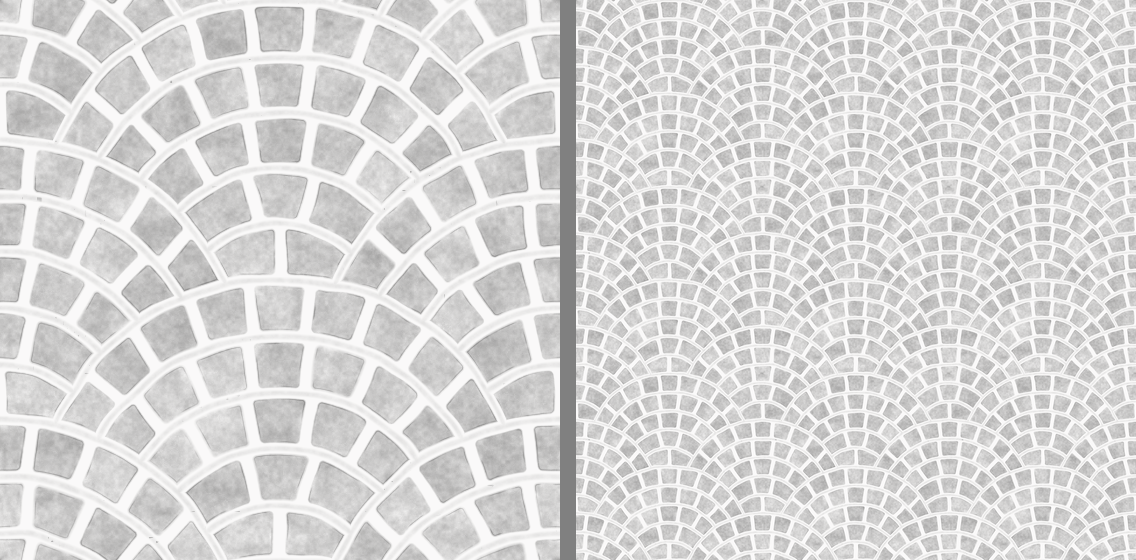
Left, the tile; right, the same tile 3 across and 3 down.
Write a three.js fragment shader that draws this texture map.

```glsl
// Pale cobblestone paving laid in overlapping fans, with white mortar joints.
// Discs of radius 0.5 overlap like fish scales; each fan is cut into five
// arched courses, and each course into stones by joints at equal angles.
varying vec2 vUv;

float hash(vec2 p) {
  vec3 q = fract(p.xyx * 0.1031);
  q += dot(q, q.yzx + 33.33);
  return fract((q.x + q.y) * q.z);
}

// Value noise with n cells across the canvas, wrapping at the edges
float noise(vec2 uv, vec2 n) {
  vec2 i = floor(uv * n), f = fract(uv * n);
  f = f * f * (3.0 - 2.0 * f);
  vec2 a = mod(i, n), b = mod(i + 1.0, n);
  return mix(mix(hash(a), hash(vec2(b.x, a.y)), f.x),
             mix(hash(vec2(a.x, b.y)), hash(b), f.x), f.y);
}

float fbm(vec2 uv, float n) {
  float sum = 0.0, amp = 0.5;
  for (int i = 0; i < 4; i++) {
    sum += amp * noise(uv, vec2(n));
    n *= 2.0;
    amp *= 0.55;
  }
  return sum / 1.01;
}

// Radius of an arch, pulled in slightly towards its feet
float archRadius(vec2 p) {
  return length(p) + 1.2 * p.x * p.x * p.x * p.x;
}

void main() {
  // Hand-laid wobble
  vec2 p = vUv + 0.007 * (vec2(noise(vUv, vec2(17.0)), noise(vUv, vec2(19.0))) - 0.5);

  // Owning fan: the lowest disc that covers the point
  vec2 c = vec2(0.0);
  float edge = 1.0, fan = 0.0;
  bool found = false;
  for (int j = -2; j <= 1; j++) {
    if (!found) {
      fan = floor(p.y * 4.0) + float(j);
      c = vec2(fract(p.x - 0.5 * mod(fan + 1.0, 2.0) + 0.5) - 0.5, p.y - 0.25 * fan);
      float outside = archRadius(c) - 0.5;
      found = outside < 0.0 || j == 1;
      if (!found) edge = min(edge, outside);
    }
  }

  // Course within the fan; inner arches are flatter, with sunken centres
  float course = 0.0;
  for (int k = 0; k < 5; k++) {
    float n = float(k), drop = 0.006 * n * n;
    float inside = 0.5 - 0.1 * n + drop - archRadius(c + vec2(0.0, drop));
    edge = min(edge, abs(inside));
    if (inside > 0.0) course = n;
  }

  // Stone within the course: 9, 7, 5, 3 and 2 stones
  float sink = 0.006 * course * course;
  vec2 q = c + vec2(0.0, sink);
  float count = max(9.0 - 2.0 * course, 2.0);
  float stepAngle = 0.102 / (0.45 - 0.1 * course + sink);
  float u = atan(q.x, q.y) / stepAngle + 0.5 * count;
  float joint = clamp(floor(u + 0.5), 1.0, count - 1.0);
  float side = abs(u - joint) * stepAngle * length(q);
  float stone = clamp(floor(u), 0.0, count - 1.0);
  vec2 id = vec2(stone + 11.0 * course, 7.0 * mod(fan, 4.0) + 3.0);
  float tone = hash(id), wear = hash(id + 41.0);

  // Distance from the joints, with rounded corners
  float d = 0.018 - length(max(0.018 - vec2(edge, side), 0.0));
  d += 0.0016 * (fbm(vUv, 48.0) - 0.5) - 0.0012 * (wear - 0.5);

  // Stone face: mottling, grain and faint pale scratches
  float mottle = fbm(vUv, 24.0);
  float grain = fbm(vUv.yx, 120.0);
  float scratch = 1.0 - smoothstep(0.0, 0.025, abs(fbm(vUv, 37.0) - 0.5));
  float face = 0.755 + 0.07 * (tone - 0.5) + 0.2 * (mottle - 0.5) + 0.16 * (grain - 0.5);
  face += 0.025 * scratch * noise(vUv, vec2(31.0));
  face += 0.055 * (1.0 - smoothstep(0.012, 0.024, d));
  float rim = smoothstep(0.0105, 0.0125, d) * (1.0 - smoothstep(0.0125, 0.0148, d));
  face -= 0.14 * rim * smoothstep(0.3, 0.7, noise(vUv, vec2(43.0)));

  // Mortar: white beside the stones, grey and sandy along the arches
  float sand = fbm(vUv, 90.0);
  float bed = 1.0 - smoothstep(0.001, 0.0075, edge);
  float mortar = 0.98 - 0.065 * bed - 0.08 * bed * (sand - 0.5);
  mortar -= 0.22 * bed * smoothstep(0.87, 0.97, noise(vUv, vec2(150.0)))
          * smoothstep(0.55, 0.8, noise(vUv, vec2(23.0)));

  // Crisp to blurred stone outline
  float blur = mix(0.0016, 0.0045, wear * wear * wear);
  float g = mix(mortar, face, smoothstep(0.0105 - blur, 0.0105 + blur, d));
  gl_FragColor = vec4(g + 0.001, g - 0.002, g - 0.004, 1.0);
}
```
